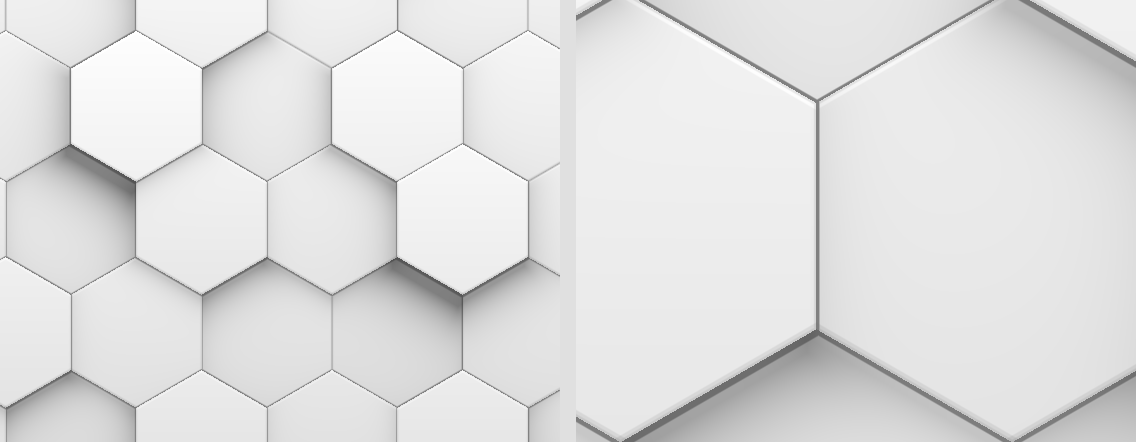
Left: the whole. Right: its middle third, enlarged.
This pattern is drawn by a Shadertoy shader. Its source:

```glsl
// White hexagonal tiles raised to different heights, with soft shadows.

const float TILE_WIDTH = 0.2954;             // fraction of canvas height
const vec2  ORIGIN = vec2(0.1605, -0.008);   // centre of the first tile
const float ROW_PITCH = 0.8660254;           // in tile widths, as are those below
const float GAP_WIDTH = 0.006;
const float BEVEL_WIDTH = 0.015;
const float WALL_WIDTH = 0.006;              // visible wall per level of height
const float SHADOW_REACH = 0.045;            // shadow falloff per level of height
const float SHADOW_STRENGTH = 0.15;
const vec2  SHADOW_SHIFT = vec2(-0.012, -0.03);
const vec3  TOP_LIGHT = vec3(0.945);
const vec3  BOTTOM_LIGHT = vec3(0.882);
const vec3  WALL_COLOR = vec3(0.44);
const float TONE_VARIATION = 0.012;

// Tile heights, rows from the bottom up
const int COLUMNS = 6;
const int ROWS = 5;
const float LEVELS[30] = float[30](
    1.0, 0.0, 2.0, 1.0, 2.0, 0.0,
    0.0, 2.0, 1.0, 0.0, 0.0, 0.6,
    1.0, 0.0, 2.0, 1.0, 3.0, 1.0,
    0.0, 0.5, 3.0, 0.5, 2.5, 1.0,
    0.0, 0.0, 2.0, 0.5, 0.0, 0.0);

float hash(vec2 p) {
    return fract(sin(dot(p, vec2(12.9898, 78.233))) * 43758.5453);
}

// Signed distance to a unit-wide hexagon with a corner at the top
float hexDistance(vec2 p) {
    const vec3 k = vec3(-0.8660254, 0.5, 0.5773503);
    p = abs(p.yx);
    p -= 2.0 * min(dot(k.xy, p), 0.0) * k.xy;
    p -= vec2(clamp(p.x, -k.z * 0.5, k.z * 0.5), 0.5);
    return length(p) * sign(p.y);
}

// Nearest centre of two interleaved rectangular grids
vec2 tileCenter(vec2 p) {
    vec2 period = vec2(1.0, 2.0 * ROW_PITCH);
    vec2 even = floor(p / period + 0.5) * period;
    vec2 odd = (floor(p / period) + 0.5) * period;
    return distance(p, even) < distance(p, odd) ? even : odd;
}

ivec2 tileIndex(vec2 center) {
    return ivec2(floor(vec2(center.x + 0.75, center.y / ROW_PITCH + 0.5)));
}

float tileLevel(vec2 center) {
    ivec2 id = tileIndex(center) + ivec2(1 + COLUMNS * 8, ROWS * 8);
    return LEVELS[(id.y % ROWS) * COLUMNS + id.x % COLUMNS];
}

void mainImage(out vec4 fragColor, in vec2 fragCoord) {
    vec2 uv = fragCoord / iResolution.y;
    vec2 p = (uv - ORIGIN) / TILE_WIDTH;
    float pixel = 1.0 / (iResolution.y * TILE_WIDTH);

    vec2 center = tileCenter(p);
    vec2 local = p - center;
    float level = tileLevel(center);

    // Lit top face
    vec3 color = mix(BOTTOM_LIGHT, TOP_LIGHT, uv.y);
    color += 0.014 * (level - 0.5) + 0.025 * local.y;
    color += TONE_VARIATION * (hash(vec2(tileIndex(center))) - 0.5);

    float light = 1.0;
    float wall = 0.0;
    for (int i = 0; i < 6; i++) {
        float angle = float(i) * 1.0471976;
        vec2 toNeighbor = vec2(cos(angle), sin(angle));
        float rise = tileLevel(center + toNeighbor) - level;
        float edge = 0.5 - dot(local, toNeighbor);
        float lineWidth = GAP_WIDTH;
        float lineStrength = 0.45;

        if (rise > 0.0) {
            // Shadow and wall of a higher neighbour
            float d = hexDistance(local - toNeighbor - SHADOW_SHIFT * rise);
            float reach = 0.03 + SHADOW_REACH * rise;
            float facing = 0.55 + 0.5 * toNeighbor.y;
            light *= 1.0 - SHADOW_STRENGTH * rise * facing * exp(-max(d, 0.0) / reach);
            lineWidth += WALL_WIDTH * rise * (0.3 + 0.7 * max(toNeighbor.y, 0.0));
            lineStrength = 0.85;
        } else {
            // Bevelled rim, bright above and grey below
            float rim = 1.0 - smoothstep(BEVEL_WIDTH - pixel, BEVEL_WIDTH + pixel, edge);
            light *= 1.0 + rim * (0.07 * toNeighbor.y - 0.01);
            lineStrength *= rise < 0.0 ? 0.35 : 1.0;
        }
        float line = 1.0 - smoothstep(lineWidth - pixel, lineWidth + pixel, edge);
        wall = max(wall, line * lineStrength);
    }

    color = mix(color * light, WALL_COLOR * min(light + 0.2, 1.0), wall);
    fragColor = vec4(clamp(color, 0.0, 1.0), 1.0);
}
```
